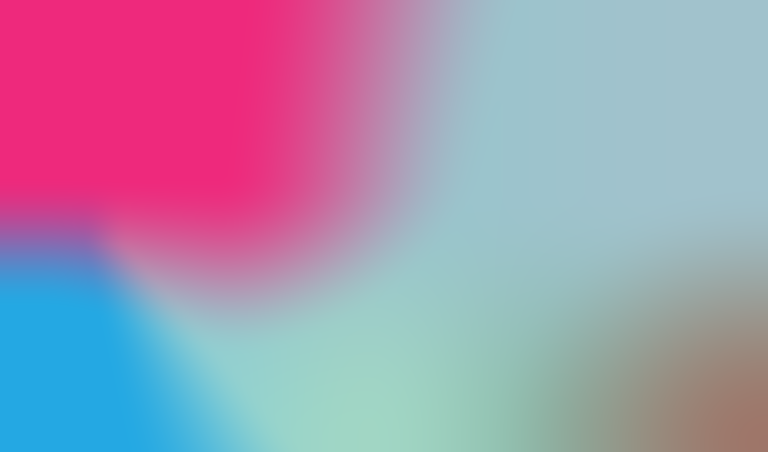
Give the GLSL for this background, as a Shadertoy shader.

```glsl
// Soft mesh gradient: pink and blue glows at the left, pale teal, and a brown corner.

// Fades from 1 at the core to 0 where the scaled offset has length 1.
float glow(vec2 offset) {
    return 1.0 - smoothstep(0.0, 1.0, length(offset));
}

void mainImage(out vec4 fragColor, in vec2 fragCoord) {
    vec2 uv = fragCoord / iResolution.xy;
    float depth = 1.0 - uv.y; // 0 at the top edge, 1 at the bottom

    // Blue-grey base sinking into cyan, green and darker green from left to right
    vec3 sky = mix(vec3(0.60, 0.77, 0.80), vec3(0.63, 0.76, 0.80), smoothstep(0.5, 0.9, uv.x));
    vec3 green = mix(vec3(0.55, 0.82, 0.83), vec3(0.63, 0.84, 0.77), smoothstep(0.22, 0.48, uv.x));
    green = mix(green, vec3(0.54, 0.71, 0.65), smoothstep(0.48, 0.78, uv.x));
    vec3 color = mix(sky, green, smoothstep(0.42, 0.97, depth));

    // Brown corner
    vec2 brownOffset = (vec2(1.0, 0.98) - vec2(uv.x, depth)) / vec2(0.37, 0.58);
    color = mix(color, vec3(0.62, 0.46, 0.41), glow(brownOffset));

    // Blue side, spreading wider towards the bottom
    float spread = max(depth - 0.66, -0.12);
    float blue = 1.0 - smoothstep(0.12 + 0.12 * spread, 0.23 + 0.5 * spread, uv.x);
    color = mix(color, vec3(0.14, 0.66, 0.89), blue);

    // Pink block with a slanted right side; its lower edge softens to the right
    vec2 pinkOffset = vec2(uv.x - 0.31 + 0.07 * depth, depth - 0.385);
    vec2 pinkFade = vec2(0.38 - 0.08 * depth, mix(0.30, 0.42, smoothstep(0.05, 0.35, uv.x)));
    color = mix(color, vec3(0.935, 0.16, 0.485), glow(max(pinkOffset, 0.0) / pinkFade));

    fragColor = vec4(color, 1.0);
}
```
